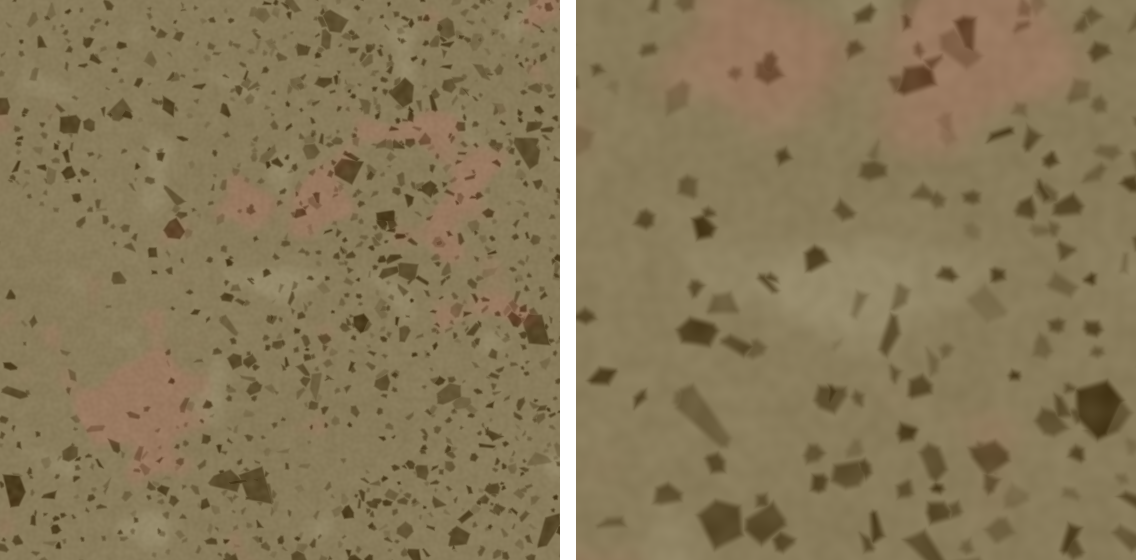
Left, the full canvas; right, a detail of the centre.
Give the GLSL for this texture, as a three.js fragment shader.

```glsl
// Speckled stone composite: an olive-tan ground with soft pink stains and pale
// clouds, strewn with dark angular chips. Chips are random convex polygons
// scattered on jittered grids at four sizes; stains come from gradient noise.
varying vec2 vUv;

const vec3 GROUND = vec3(0.530, 0.478, 0.350);
const vec3 PALE = vec3(0.595, 0.550, 0.425);
const vec3 PINK = vec3(0.605, 0.470, 0.375);
const vec3 CHIP = vec3(0.265, 0.205, 0.085);
const vec3 RUST_CHIP = vec3(0.360, 0.220, 0.130);
const float TAU = 6.28319;
const float EDGE = 0.0026;

vec2 hash2(vec2 p) {
  vec3 q = fract(p.xyx * vec3(0.1031, 0.1030, 0.0973));
  q += dot(q, q.yzx + 33.33);
  return fract((q.xx + q.yz) * q.zy);
}

float gradientDot(vec2 cell, vec2 corner, vec2 f) {
  float angle = TAU * hash2(cell + corner).x;
  return dot(vec2(cos(angle), sin(angle)), f - corner);
}

// Gradient noise, roughly -0.7 to 0.7
float gradientNoise(vec2 p) {
  vec2 cell = floor(p);
  vec2 f = fract(p);
  vec2 w = f * f * f * (f * (f * 6.0 - 15.0) + 10.0);
  float low = mix(gradientDot(cell, vec2(0.0), f), gradientDot(cell, vec2(1.0, 0.0), f), w.x);
  float high = mix(gradientDot(cell, vec2(0.0, 1.0), f), gradientDot(cell, vec2(1.0), f), w.x);
  return mix(low, high, w.y);
}

vec2 rotate(vec2 p, float angle) {
  float c = cos(angle);
  float s = sin(angle);
  return vec2(c * p.x + s * p.y, c * p.y - s * p.x);
}

// Signed distance to a convex polygon wrapped unevenly around an ellipse
float chipDistance(vec2 p, vec2 halfAxes, vec2 seed) {
  float d = -1.0;
  for (int i = 0; i < 6; i++) {
    vec2 rnd = hash2(seed + float(i) * 7.3);
    float angle = TAU * (float(i) + 0.7 * rnd.x) / 6.0;
    vec2 normal = vec2(cos(angle), sin(angle));
    d = max(d, dot(p, normal) - length(normal * halfAxes) * mix(0.6, 1.15, rnd.y));
  }
  return d;
}

// How crowded the chips are: sparse at middle left, dense at right
float crowding(vec2 p) {
  float side = mix(0.55, 1.1, smoothstep(0.15, 0.75, p.x));
  float gap = 0.3 * exp(-12.0 * dot(p - vec2(0.15, 0.5), p - vec2(0.15, 0.5)));
  return side - gap + 0.5 * gradientNoise(p * 4.0 + 31.0);
}

// Darkness of one layer of scattered chips
float chipLayer(vec2 uv, float cells, float radius, float chance, float faintest, float seed) {
  vec2 home = floor(uv * cells);
  float ink = 0.0;
  for (int y = -1; y <= 1; y++) {
    for (int x = -1; x <= 1; x++) {
      vec2 cell = home + vec2(float(x), float(y));
      vec2 id = cell + seed;
      vec2 center = (cell + hash2(id)) / cells;
      vec2 pick = hash2(id + 57.0);
      if (pick.x > chance * crowding(center)) continue;
      vec2 form = hash2(id + 113.0);
      float stretch = sqrt(mix(1.1, 4.5, form.x * form.x * form.x));
      float size = radius * mix(0.65, 1.35, form.y);
      vec2 local = rotate(uv - center, TAU * pick.y);
      float d = chipDistance(local, size * vec2(stretch, 1.0 / stretch), id);
      float tone = mix(faintest, 1.0, hash2(id + 171.0).x);
      ink = max(ink, tone * (1.0 - smoothstep(-EDGE, EDGE, d)));
    }
  }
  return ink;
}

// Pink stains, gathered along a rising diagonal band
float pinkStain(vec2 uv) {
  float band = 1.0 - smoothstep(0.08, 0.4, abs(uv.y - 0.6 * uv.x - 0.2));
  float cloud = gradientNoise(uv * 5.5 + 3.0) + 0.45 * gradientNoise(uv * 15.0 + 9.0);
  return smoothstep(0.12, 0.42, cloud + mix(-0.2, 0.06, band));
}

void main() {
  // Ground with pale clouds, stains and faint grain
  float pink = pinkStain(vUv);
  float pale = smoothstep(0.26, 0.56, gradientNoise(vUv * 9.0 + 71.0));
  vec3 color = mix(GROUND, PALE, 0.75 * pale);
  color = mix(color, PINK, 0.85 * pink);
  color += 0.020 * gradientNoise(vUv * 38.0) + 0.024 * gradientNoise(vUv * 110.0);
  color += 0.016 * gradientNoise(vUv * 3.0 + 17.0);

  // Chips from coarse to fine
  float ink = chipLayer(vUv, 7.0, 0.0185, 0.42, 0.55, 11.0);
  ink = max(ink, chipLayer(vUv, 16.0, 0.0105, 0.46, 0.25, 203.0));
  ink = max(ink, chipLayer(vUv, 29.0, 0.0068, 0.52, 0.20, 401.0));
  ink = max(ink, chipLayer(vUv, 46.0, 0.0042, 0.42, 0.20, 607.0));
  ink *= 0.92 + 0.25 * gradientNoise(vUv * 70.0 + 5.0);

  color = mix(color, mix(CHIP, RUST_CHIP, 0.8 * pink), ink);
  gl_FragColor = vec4(color, 1.0);
}
```
